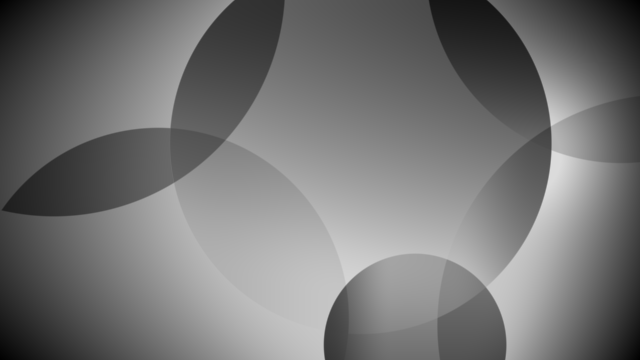
Reproduce this background procedurally as a Shadertoy shader.

```glsl
// Overlapping translucent grey discs over a soft light that fades to black corners.
#define OUTER_PEAK 0.78
#define DISC_PEAK 0.84
#define DISC_TOP 0.33
#define DISC_TILT 0.216
#define LEFT_SLOPE 0.907
#define EDGE_LIFT 0.26
#define GLOW_CENTER vec2(1.54, 0.607)
#define GLOW_WIDTH 0.185
#define GLOW_GAIN 0.25

// Antialiased disc coverage, in units of the canvas height
float disc(vec2 p, vec2 center, float radius) {
    float pixel = 1.0 / iResolution.y;
    return 1.0 - smoothstep(-pixel, pixel, length(p - center) - radius);
}

float softMin(float a, float b, float k) {
    float h = max(k - abs(a - b), 0.0) / k;
    return min(a, b) - 0.25 * k * h * h;
}

// Light outside the main disc: ramps from both sides, dim at top and bottom
float outerLight(vec2 p, float width) {
    float v = 2.0 * p.y - 1.0;
    float lift = EDGE_LIFT * (1.0 - v * v);
    float rightSlope = mix(1.81, 0.95, smoothstep(0.42, 1.0, p.y));
    float left = LEFT_SLOPE * p.x + lift;
    float right = rightSlope * (width - p.x) + lift;
    vec2 g = (p - GLOW_CENTER) / GLOW_WIDTH;
    float light = softMin(min(left, right), OUTER_PEAK, 0.15);
    return min(light + GLOW_GAIN * exp(-dot(g, g)), 0.86);
}

// Light inside the main disc: brightens downward, dims toward the right
float mainLight(vec2 p) {
    float fall = pow(max(1.0 - p.y, 0.0) / 0.718, 1.4);
    float light = DISC_TOP + 0.47 * fall - DISC_TILT * (p.x - 0.995);
    return softMin(light, DISC_PEAK, 0.08);
}

// Multiplier that darkens by the given factor where coverage is full
float shade(float coverage, float factor) {
    return mix(1.0, factor, coverage);
}

void mainImage(out vec4 fragColor, in vec2 fragCoord) {
    vec2 p = fragCoord / iResolution.y;
    float width = iResolution.x / iResolution.y;

    // Disc layout
    float mainDisc   = disc(p, vec2(1.002, 0.602), 0.530);
    float lowerLeft  = disc(p, vec2(0.440, 0.116), 0.529);
    float upperLeft  = disc(p, vec2(0.150, 1.041), 0.642);
    float smallDisc  = disc(p, vec2(1.153, 0.042), 0.2535);
    float lowerRight = disc(p, vec2(1.856, 0.097), 0.641);
    float upperRight = disc(p, vec2(1.725, 1.088), 0.541);
    float outside = 1.0 - mainDisc;

    float light = mix(outerLight(p, width), mainLight(p), mainDisc);

    // Lenses where the main disc crosses its neighbours
    light *= shade(mainDisc * upperLeft, mix(0.65, 0.50, smoothstep(0.6, 1.0, p.y)));
    light *= shade(mainDisc * lowerLeft, mix(0.82, 0.92, smoothstep(0.55, 0.95, p.x)));
    light *= shade(mainDisc * upperRight, mix(0.95, 0.30, clamp((p.y - 0.62) / 0.38, 0.0, 1.0)));
    light *= shade(mainDisc * lowerRight, mix(0.98, 0.72, smoothstep(1.25, 1.5, p.x)));

    // Lenses beyond the main disc
    light *= shade(outside * lowerLeft * upperLeft, mix(0.45, 0.60, smoothstep(0.0, 0.47, p.x)));
    light *= shade(outside * lowerRight * upperRight, 0.82);

    // Small disc: darker to the left and toward the bottom
    float fade = mix(0.55, 0.84, clamp(p.y / 0.294, 0.0, 1.0));
    fade *= mix(0.55, 1.0, smoothstep(0.898, 1.09, p.x));
    light *= shade(smallDisc, fade);
    light *= shade(smallDisc * lowerRight, mix(0.75, 0.90, mainDisc));
    light *= shade(smallDisc * lowerLeft, 0.92);

    fragColor = vec4(vec3(clamp(light, 0.0, 1.0)), 1.0);
}
```
